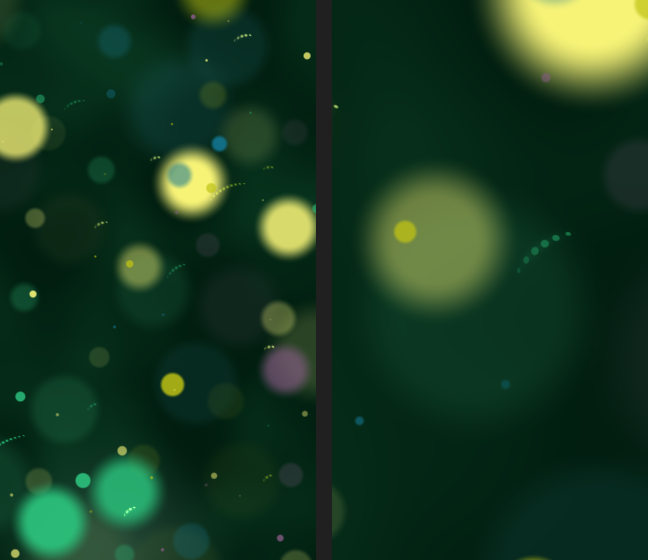
Left, the full canvas; right, a detail of the centre.
Reproduce this background procedurally as a WebGL 1 fragment shader.

```glsl
precision highp float;
// Soft bokeh lights, fine dust and dotted light trails over a deep green haze.

uniform vec2 u_resolution;

const vec3 DEEP_GREEN = vec3(0.003, 0.115, 0.060);
const vec3 MIST_GREEN = vec3(0.035, 0.215, 0.125);
const vec3 PALE_MIST  = vec3(0.260, 0.400, 0.340);
const vec3 YELLOW     = vec3(1.00, 0.98, 0.48);
const vec3 GOLD       = vec3(0.74, 0.76, 0.08);
const vec3 EMERALD    = vec3(0.17, 0.75, 0.48);
const vec3 MAUVE      = vec3(0.54, 0.36, 0.53);
const vec3 TEAL       = vec3(0.07, 0.45, 0.55);

const float MIST_SCALE    = 2.2;
const int   MAX_DISCS     = 32;
const int   TRAIL_COUNT   = 18;
const float TRAIL_SPACING = 0.013;
const float TRAIL_DOT     = 0.0042;
const float PI            = 3.14159;

vec2 hash2(vec2 p) {
    vec3 q = fract(vec3(p.xyx) * vec3(0.1031, 0.1030, 0.0973));
    q += dot(q, q.yzx + 33.33);
    return fract((q.xx + q.yz) * q.zy);
}

float cornerSlope(vec2 cell, vec2 f, vec2 corner) {
    return dot(hash2(cell + corner + 40.0) * 2.0 - 1.0, f - corner);
}

float gradientNoise(vec2 p) {
    vec2 cell = floor(p);
    vec2 f = p - cell;
    vec2 w = f * f * f * (f * (f * 6.0 - 15.0) + 10.0);
    float low  = mix(cornerSlope(cell, f, vec2(0, 0)), cornerSlope(cell, f, vec2(1, 0)), w.x);
    float high = mix(cornerSlope(cell, f, vec2(0, 1)), cornerSlope(cell, f, vec2(1, 1)), w.x);
    return mix(low, high, w.y);
}

// Picks a light colour for k in 0..1.
vec3 lightColor(float k) {
    if (k < 0.36) return YELLOW;
    if (k < 0.50) return GOLD;
    if (k < 0.75) return EMERALD;
    if (k < 0.87) return MAUVE;
    return TEAL;
}

// Evenly spread points over the canvas, slightly past its edges.
vec2 scatter(float index, float seed, float aspect) {
    vec2 point = fract(vec2(0.62, 0.64) + seed * vec2(0.37, 0.71) + index * vec2(0.7549, 0.5698));
    point += (hash2(vec2(index, seed + 7.0)) - 0.5) * 0.12;
    return (point * 1.12 - 0.06) * vec2(1.0, aspect);
}

// Lays one layer of discs; ranges are (min, max), blur is relative to the radius.
vec3 addDiscs(vec3 color, vec2 p, float aspect, float seed, float count,
              vec2 radiusRange, vec2 alphaRange, vec2 blurRange, float paleness) {
    float pixel = 1.0 / u_resolution.x;
    for (int i = 0; i < MAX_DISCS; i++) {
        float index = float(i);
        if (index >= count) break;
        vec2 h = hash2(vec2(index + 3.0, seed * 5.0 + 11.0));
        float radius = mix(radiusRange.x, radiusRange.y, h.x);
        float edge = max(radius * mix(blurRange.x, blurRange.y, h.y), pixel);
        float alpha = mix(alphaRange.x, alphaRange.y, fract(0.95 + index * 0.83));
        float d = length(p - scatter(index, seed, aspect));
        float mask = 1.0 - smoothstep(radius - edge, radius + edge, d);
        vec3 tint = mix(lightColor(fract(index * 0.618 + seed * 0.29)), PALE_MIST, paleness);
        color = mix(color, tint, alpha * mask);
    }
    return color;
}

// Rising, gently arched rows of dots with a faint glow along each row.
vec3 trails(vec2 p, float aspect) {
    float pixel = 1.0 / u_resolution.x;
    vec3 light = vec3(0.0);
    for (int i = 0; i < TRAIL_COUNT; i++) {
        float index = float(i);
        vec2 h = hash2(vec2(index + 1.0, 71.0));
        float span = mix(0.04, 0.22, h.x * h.x);
        float angle = mix(0.10, 0.75, h.y);
        vec2 along = vec2(cos(angle), sin(angle));
        vec2 q = p - scatter(index, 9.0, aspect);
        q = vec2(dot(q, along), dot(q, vec2(-along.y, along.x)));
        float t = clamp(q.x / span, 0.0, 1.0);
        q.y -= 0.5 * span * t * (1.0 - t);
        float cell = floor(q.x / TRAIL_SPACING) + 0.5;
        float dotT = cell * TRAIL_SPACING / span;
        float inside = step(0.0, dotT) * step(dotT, 1.0);
        float swell = sin(PI * clamp(dotT, 0.0, 1.0));
        float radius = TRAIL_DOT * mix(0.35, 1.0, swell);
        float d = length(vec2(q.x - cell * TRAIL_SPACING, q.y));
        float bead = inside * (1.0 - smoothstep(radius - pixel, radius + pixel, d));
        float glow = 0.14 * sin(PI * t) * exp(-q.y * q.y / 0.00003);
        float strength = mix(0.3, 0.8, fract(index * 0.37));
        light += lightColor(fract(index * 0.618) * 0.75) * strength * (bead * mix(0.25, 1.0, dotT) + glow);
    }
    return light;
}

void main() {
    vec2 p = gl_FragCoord.xy / u_resolution.x;
    float aspect = u_resolution.y / u_resolution.x;

    // Uneven green mist, paler near the bottom
    float mist = gradientNoise(p * MIST_SCALE) + 0.5 * gradientNoise(p * MIST_SCALE * 2.0 + 5.0);
    vec3 color = mix(DEEP_GREEN, MIST_GREEN, smoothstep(-0.35, 0.65, mist));
    float floorGlow = 1.0 - smoothstep(0.05, 0.42, length(p - vec2(0.36, 0.02)));
    color = mix(color, PALE_MIST, 0.42 * floorGlow);

    // Discs from far and faint to near and crisp
    color = addDiscs(color, p, aspect, 1.0, 15.0, vec2(0.08, 0.16), vec2(0.05, 0.24), vec2(0.15, 0.45), 0.40);
    color = addDiscs(color, p, aspect, 2.0, 18.0, vec2(0.03, 0.06), vec2(0.06, 0.36), vec2(0.12, 0.35), 0.15);
    color = addDiscs(color, p, aspect, 0.0, 8.0, vec2(0.06, 0.105), vec2(0.35, 1.0), vec2(0.18, 0.45), 0.0);
    color = addDiscs(color, p, aspect, 3.0, 8.0, vec2(0.022, 0.042), vec2(0.50, 0.95), vec2(0.12, 0.35), 0.0);
    color = addDiscs(color, p, aspect, 4.0, 14.0, vec2(0.007, 0.016), vec2(0.35, 0.90), vec2(0.20, 0.35), 0.0);
    color = addDiscs(color, p, aspect, 5.0, 30.0, vec2(0.002, 0.005), vec2(0.20, 0.80), vec2(0.30, 0.60), 0.0);

    color += trails(p, aspect);
    gl_FragColor = vec4(clamp(color, 0.0, 1.0), 1.0);
}
```
